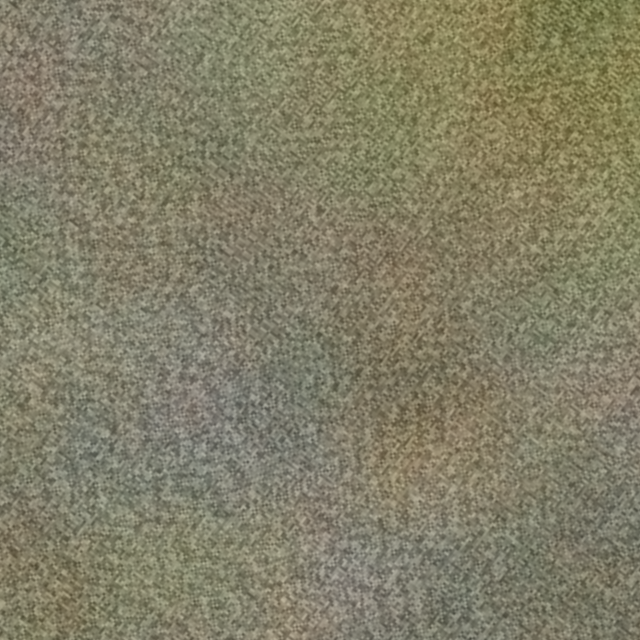
Reproduce this texture procedurally as a Shadertoy shader.

```glsl
// Weathered stone-like surface: fine sandy grain over soft, cloudy stains.
// Layered value noise drives brightness, rust and green tints; a broad
// olive wash warms the upper right corner.

const vec3  BASE_COLOR   = vec3(0.508, 0.491, 0.414);
const vec3  RUST_SHIFT   = vec3(0.085, 0.005, -0.085);
const vec3  GREEN_SHIFT  = vec3(-0.045, 0.022, -0.010);
const vec3  OLIVE_SHIFT  = vec3(0.030, 0.022, -0.085);
const vec3  GRAIN_TINT   = vec3(1.0, 1.0, 0.96);

const float CLOUD_SCALE  = 3.5;    // cells across the canvas
const float RUST_SCALE   = 4.5;
const float GREEN_SCALE  = 4.0;
const float FINE_SCALE   = 250.0;
const float COARSE_SCALE = 145.0;

const float CLOUD_AMOUNT  = 0.14;
const float FINE_AMOUNT   = 0.26;
const float COARSE_AMOUNT = 0.13;

const int   OCTAVES = 5;
const mat2  TURN    = mat2(0.8, 0.6, -0.6, 0.8);

float hash(vec2 p) {
    return fract(sin(dot(p, vec2(127.1, 311.7))) * 43758.5453);
}

// Smooth value noise, centred on zero
float noise(vec2 p) {
    vec2 cell = floor(p);
    vec2 f = fract(p);
    f = f * f * (3.0 - 2.0 * f);
    float low  = mix(hash(cell), hash(cell + vec2(1.0, 0.0)), f.x);
    float high = mix(hash(cell + vec2(0.0, 1.0)), hash(cell + vec2(1.0, 1.0)), f.x);
    return mix(low, high, f.y) - 0.5;
}

// Rotated octaves, so that the stains show no grid
float clouds(vec2 p) {
    float sum = 0.0;
    float weight = 0.5;
    for (int i = 0; i < OCTAVES; i++) {
        sum += weight * noise(p);
        p = TURN * p * 2.03 + vec2(17.3, 9.1);
        weight *= 0.6;
    }
    return sum;
}

void mainImage(out vec4 fragColor, in vec2 fragCoord) {
    vec2 uv = fragCoord / iResolution.xy;

    // Broad stains
    float tone  = clouds(uv * CLOUD_SCALE + vec2(3.7, 21.4));
    float rust  = clouds(uv * RUST_SCALE + vec2(41.2, 8.6));
    float green = clouds(uv * GREEN_SCALE + vec2(12.9, 63.5));

    // Olive wash with a ragged edge
    float cornerDistance = length((uv - vec2(0.97, 1.0)) * vec2(0.9, 1.2));
    float olive = 1.0 - smoothstep(0.08, 0.75, cornerDistance + 0.5 * rust);

    // Sandy grain in two sizes
    float fine   = noise(TURN * uv * FINE_SCALE + 5.3);
    float coarse = noise(uv * COARSE_SCALE + 71.8);
    float grain  = FINE_AMOUNT * fine + COARSE_AMOUNT * coarse;

    vec3 color = BASE_COLOR + CLOUD_AMOUNT * tone;
    color += RUST_SHIFT * rust + GREEN_SHIFT * green * 1.5;
    color += OLIVE_SHIFT * olive;
    color += GRAIN_TINT * grain;

    fragColor = vec4(clamp(color, 0.0, 1.0), 1.0);
}
```
